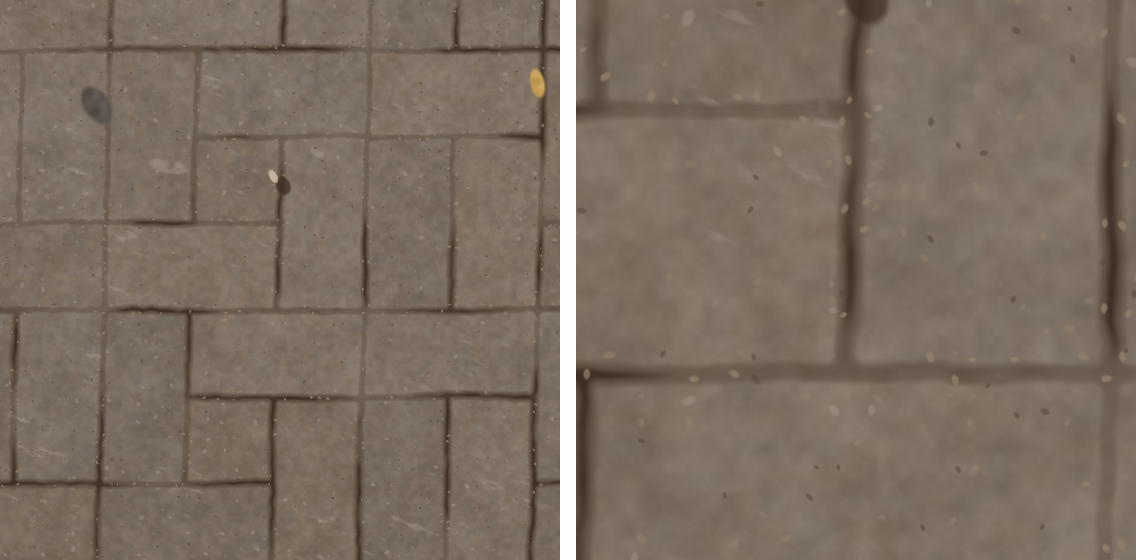
Left, the full canvas; right, a detail of the centre.
Write a Shadertoy shader that draws this texture.

```glsl
// Worn concrete pavers in a basket-like bond, seven columns by three rows per repeat.
// Each grid cell finds the paver that owns it; the distance to that paver's edge
// draws a shaded joint, and layered noise adds grain, scuffs, pits and stray debris.

const float PITCH = 0.1547;                 // half a paver's length
const vec2 GRID_START = vec2(-0.1104, -0.0648);
const vec3 STONE = vec3(0.487, 0.433, 0.384);
const vec3 JOINT = vec3(0.350, 0.292, 0.238);
const vec3 CREVICE = vec3(0.225, 0.165, 0.125);
const vec3 SAND = vec3(0.580, 0.505, 0.425);
const vec3 PALE = vec3(0.660, 0.610, 0.560);

float hash(vec2 p) {
    vec3 q = fract(p.xyx * vec3(0.1031, 0.1030, 0.0973));
    q += dot(q, q.yzx + 33.33);
    return fract((q.x + q.y) * q.z);
}

float noise(vec2 p) {
    vec2 i = floor(p), f = fract(p);
    f = f * f * (3.0 - 2.0 * f);
    return mix(mix(hash(i), hash(i + vec2(1, 0)), f.x),
               mix(hash(i + vec2(0, 1)), hash(i + vec2(1, 1)), f.x), f.y);
}

float fbm(vec2 p) {
    float sum = 0.0, amp = 0.5;
    for (int i = 0; i < 4; i++) {
        sum += amp * noise(p);
        p = p * 2.03 + 17.7;
        amp *= 0.5;
    }
    return sum / 0.9375;
}

vec2 rotate(vec2 p, float a) {
    return vec2(cos(a) * p.x + sin(a) * p.y, cos(a) * p.y - sin(a) * p.x);
}

// Paver owning a cell: xy = top left corner, zw = size, in cells
vec4 paver(vec2 cell) {
    float c = mod(cell.x, 7.0), r = mod(cell.y, 3.0);
    vec4 lying = vec4(cell, 2, 1), standing = vec4(cell, 1, 2);
    if (r < 0.5) {
        lying.x -= mod(c, 2.0);
        standing.y -= 1.0;
        return c < 3.5 ? lying : standing;
    }
    if (r < 1.5) {
        lying.x -= mod(c - 3.0, 2.0);
        return c < 2.5 ? standing : lying;
    }
    if (c < 2.5) standing.y -= 1.0;
    return abs(c - 3.0) < 0.5 ? vec4(cell, 1, 1) : standing;
}

// Distance inwards from the rounded edge of a paver
float edgeDistance(vec2 g, vec4 b, float radius) {
    vec2 q = abs(g - b.xy - 0.5 * b.zw) - 0.5 * b.zw + radius;
    return radius - length(max(q, 0.0)) - min(max(q.x, q.y), 0.0);
}

// Soft scattered spots, one in a share of the cells
float specks(vec2 p, float share, float size) {
    vec2 id = floor(p);
    vec2 centre = 0.3 + 0.4 * vec2(hash(id + 3.1), hash(id + 8.7));
    vec2 d = rotate(fract(p) - centre, 6.28 * hash(id + 5.3)) * vec2(1.0, 1.6);
    float r = size * (0.5 + 0.5 * hash(id + 1.9));
    return step(hash(id), share) * (1.0 - smoothstep(0.4 * r, r, length(d)));
}

float ellipse(vec2 p, vec2 centre, vec2 radius, float angle) {
    return 1.0 - smoothstep(0.75, 1.15, length(rotate(p - centre, angle) / radius));
}

void mainImage(out vec4 fragColor, in vec2 fragCoord) {
    vec2 p = fragCoord / iResolution.xy;

    // Slightly slanted grid, counted downwards, with uneven edges
    vec2 down = vec2(p.x, 1.0 - p.y);
    vec2 g = (down - GRID_START + vec2(0.0257 * down.y, 0.0)) / PITCH;
    g += 0.05 * (vec2(noise(g * 1.3), noise(g * 1.3 + 40.0)) - 0.5);
    g += 0.022 * (vec2(noise(g * 9.0), noise(g * 9.0 + 70.0)) - 0.5);
    vec4 b = paver(floor(g));
    float id = hash(b.xy + 20.0);

    // Stone face: tone per paver, mottling, grain
    vec3 col = STONE + 0.028 * (id - 0.5) + vec3(0.010, 0.0, -0.010) * (hash(b.xy + 51.0) - 0.5);
    col += 0.07 * (fbm(p * 22.0) - 0.5);
    col += 0.085 * (fbm(p * 85.0 + 9.0) - 0.5);
    col += vec3(0.015, 0.0, -0.012) * (noise(p * 60.0 + 31.0) - 0.5);
    col += 0.018 * (p.y - 0.45);

    // Scuffs, pale chips and dark pits
    vec2 s = rotate(p, -0.35);
    float scuff = smoothstep(0.66, 0.88, fbm(s * vec2(28.0, 80.0))) * smoothstep(0.45, 0.7, noise(p * 9.0));
    col = mix(col, PALE, 0.45 * scuff);
    col = mix(col, PALE, 0.42 * specks(p * 34.0, 0.13, 0.26));
    col = mix(col, SAND, 0.5 * specks(p * 71.0 + 4.0, 0.10, 0.36));
    col = mix(col, JOINT, 0.6 * specks(p * 58.0 + 13.0, 0.09, 0.25));

    // Joints: a soft bevel, then a broken dark crevice and grit
    float d = edgeDistance(g, b, 0.07);
    float wear = smoothstep(0.2, 0.8, noise(g * 1.15 + 6.0));
    float depth = mix(0.5, 1.0, wear) * mix(0.75, 1.0, noise(g * 7.0));
    float width = mix(0.045, 0.075, wear);
    col = mix(col, JOINT, depth * (1.0 - smoothstep(0.3 * width, width, d)));
    float crevice = 1.0 - smoothstep(0.0, 0.45 * width, d);
    col = mix(col, CREVICE, 0.85 * crevice * smoothstep(0.55, 0.95, depth));
    float nearJoint = 1.0 - smoothstep(0.06, 0.11, d);
    col = mix(col, SAND, 0.75 * nearJoint * specks(p * 78.0 + 25.0, 0.22, 0.40));

    // Debris: pebble, yellow leaf, seed husk and scrape
    float pebble = ellipse(p, vec2(0.173, 0.812), vec2(0.024, 0.038), 0.6);
    col = mix(col, vec3(0.29, 0.265, 0.25) + 0.13 * (noise(p * 70.0) - 0.4), 0.8 * pebble);
    float leaf = ellipse(p, vec2(0.960, 0.851), vec2(0.013, 0.027), 0.2);
    col = mix(col, vec3(0.76, 0.61, 0.33) + 0.12 * (noise(p * 90.0) - 0.5), leaf);
    col = mix(col, CREVICE, 0.7 * ellipse(p, vec2(0.506, 0.668), vec2(0.013, 0.017), 0.4));
    col = mix(col, vec3(0.76, 0.70, 0.61), ellipse(p, vec2(0.488, 0.685), vec2(0.007, 0.013), 0.5));
    float scrape = ellipse(p, vec2(0.302, 0.703), vec2(0.036, 0.013), -0.2);
    col = mix(col, PALE, 0.65 * scrape * noise(p * 75.0));

    fragColor = vec4(clamp(col, 0.0, 1.0), 1.0);
}
```
